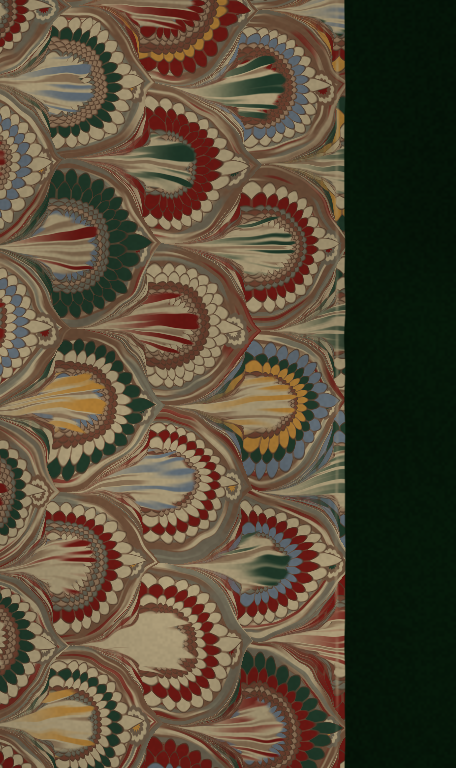
A Shadertoy shader for this pattern:

```glsl
const vec3 CREAM = vec3(0.64, 0.58, 0.45);
const vec3 TAN = vec3(0.53, 0.43, 0.33);
const vec3 BROWN = vec3(0.40, 0.29, 0.21);
const vec3 GREY = vec3(0.38, 0.37, 0.31);
const vec3 RED = vec3(0.40, 0.09, 0.07);
const vec3 BLUE = vec3(0.36, 0.40, 0.43);
const vec3 GREEN = vec3(0.12, 0.21, 0.15);
const vec3 OCHRE = vec3(0.64, 0.46, 0.20);
const vec3 CLOTH = vec3(0.02, 0.08, 0.03);
const float ROW_PITCH = 0.208;   // fraction of canvas height
const float COLUMN_STEP = 0.6;   // in row pitches
const vec2 FIRST_FAN = vec2(0.41, 0.27);

float hash(vec2 p) {
    return fract(sin(dot(p, vec2(127.1, 311.7))) * 43758.5);
}

float noise(vec2 p) {
    vec2 i = floor(p), f = fract(p);
    f = f * f * (3.0 - 2.0 * f);
    return mix(mix(hash(i), hash(i + vec2(1, 0)), f.x),
               mix(hash(i + vec2(0, 1)), hash(i + 1.0), f.x), f.y);
}

float below(float value, float limit, float soft) {
    return 1.0 - smoothstep(limit - soft, limit + soft, value);
}

// Half width of a fan, pinched between its left neighbours
float halfWidth(float x) {
    float u = x + COLUMN_STEP;
    return max(0.5 - sqrt(max(0.25 - u * u, 0.0)), 0.004);
}

// 0 on the spine, 1 on the pointed outline
float fanLevel(vec2 q) {
    if (q.x < 0.0) return abs(q.y) / halfWidth(q.x);
    float r = 2.0 * length(q);
    return r - 0.2 * exp(-7.0 * abs(atan(q.y, q.x + 1e-5))) * smoothstep(0.6, 1.0, r);
}

vec2 fanCenter(float column, float y) {
    float shift = FIRST_FAN.y + 0.5 * mod(column, 2.0);
    return vec2(FIRST_FAN.x + COLUMN_STEP * column, floor(y - shift + 0.5) + shift);
}

vec3 accentColor(float pick) {
    if (pick < 0.40) return RED;
    if (pick < 0.62) return BLUE;
    if (pick < 0.82) return GREEN;
    return pick < 0.92 ? CREAM : OCHRE;
}

vec3 mutedColor(float pick) {
    return pick < 0.4 ? TAN : pick < 0.7 ? GREY : mix(BROWN, RED, 0.25);
}

// Combed lines that follow the outline
vec3 veins(float level, float arc, vec2 seed, float soft) {
    float line = noise(vec2(level * 30.0, arc * 1.3) + seed * 17.0);
    float tint = noise(vec2(level * 22.0, arc * 1.1) + seed * 31.0);
    vec3 color = mix(BROWN, CREAM, smoothstep(0.4, 0.85, line));
    color = mix(color, GREY, 0.8 * smoothstep(0.55, 0.75, tint));
    color = mix(color, RED, 0.7 * below(tint, 0.22, 0.08));
    return mix(color, mix(BROWN, TAN, 0.6), smoothstep(0.03, 0.15, soft));
}

// Concentric rows of beads, painted from the outside in
vec3 beadRings(vec3 color, float level, float arc, vec2 seed, float soft, float reach) {
    float edge = 0.76 + 0.1 * hash(seed);
    int shift = int(2.0 * hash(seed + 3.3));
    for (int k = 0; k < 11; k++) {
        float pick = hash(seed + float(k) * vec2(1.7, 0.3));
        bool isFine = (k + shift) % 7 > 2;
        float width = isFine ? 0.048 : 0.09 + 0.06 * pick;
        float wave = abs(cos((isFine ? 20.0 : 15.0) * arc + 1.57 * float(k)));
        float rim = edge + 0.6 * width * (wave - 0.6);
        vec3 bead = isFine ? mutedColor(pick)
                  : k % 2 == 0 && pick < 0.7 ? CREAM : accentColor(hash(seed + pick));
        vec3 ink = mix(BROWN * 0.75, bead, smoothstep(0.0, 0.03, rim - level));
        ink = mix(ink, BROWN, 0.65 * below(wave, 0.22, 0.15));
        color = mix(color, ink, reach * below(level, rim, soft));
        edge -= width;
    }
    return color;
}

// Feathered streaks spreading from the neck
vec3 plume(vec3 color, vec2 q, float level, vec2 seed, float soft) {
    float angle = atan(q.y, q.x + 0.65);
    float streak = noise(vec2(angle * 26.0, q.x * 2.0) + seed * 13.0);
    vec3 ink = mix(CREAM, accentColor(hash(seed + 8.1)), smoothstep(0.45, 0.7, streak) * smoothstep(-0.45, 0.1, q.x));
    ink = mix(ink, BROWN, 0.6 * below(streak, 0.25, 0.1));
    return mix(color, ink, below(level, 0.26 + 0.2 * streak, soft + 0.02));
}

// Small curl at the tip of a fan
vec3 tipCurl(vec3 color, vec2 q, vec2 seed, float soft) {
    vec2 d = (q - vec2(0.44, -0.02)) * vec2(1.0, 0.8);
    float wave = abs(cos(6.0 * atan(d.y, d.x)));
    for (int k = 0; k < 4; k++) {
        float radius = 0.08 - 0.02 * float(k) + 0.008 * wave;
        vec3 ink = k % 2 == 0 ? mix(BROWN, GREY, hash(seed + 5.0)) : k == 1 ? CREAM : accentColor(hash(seed + 6.0));
        color = mix(color, ink, below(length(d), radius, soft));
    }
    return color;
}

vec3 marbledPaper(vec2 s, float pixel) {
    s += 0.10 * (vec2(noise(s * 2.3), noise(s * 2.3 + 40.0)) - 0.5);
    s += 0.025 * (vec2(noise(s * 9.0), noise(s * 9.0 + 20.0)) - 0.5);
    float column = floor((s.x - FIRST_FAN.x) / COLUMN_STEP);
    vec2 center = fanCenter(column, s.y);
    if (fanLevel(s - center) > 1.0) center = fanCenter(column + 1.0, s.y);
    vec2 q = s - center;
    vec2 seed = floor(center * 10.0 + 0.5) * 0.37;
    float level = fanLevel(q);
    float arc = q.x > 0.0 ? atan(q.y, q.x) : (q.y < 0.0 ? -1.0 : 1.0) * (1.5708 - 2.0 * q.x);
    float soft = pixel / halfWidth(q.x);
    vec3 color = veins(level, arc, seed, soft);
    color = tipCurl(color, q, seed, pixel);
    color = beadRings(color, level, arc, seed, soft, mix(0.2, 1.0, smoothstep(-0.32, -0.08, q.x)));
    return plume(color, q, level, seed, soft);
}

void mainImage(out vec4 fragColor, in vec2 fragCoord) {
    vec2 p = fragCoord / iResolution.y;
    float pixel = 1.0 / iResolution.y;
    vec3 paper = marbledPaper(p / ROW_PITCH, 0.7 * pixel / ROW_PITCH);
    paper *= 0.9 + 0.16 * noise(p * 9.0) + 0.06 * (noise(p * 300.0) - 0.5);
    // Worn crease beside the cloth
    float crease = below(abs(p.x - 0.437 - 0.003 * noise(p * 12.0)), 0.002, 0.002);
    paper = mix(paper, CREAM, 0.6 * crease * noise(p * vec2(20.0, 45.0)));
    // Cloth border
    vec3 cloth = CLOTH * (0.75 + 0.3 * noise(p * 260.0) + 0.25 * noise(p * 7.0));
    float border = smoothstep(-pixel, pixel, p.x - 0.448 - 0.002 * noise(p * 25.0));
    fragColor = vec4(mix(paper, cloth, border), 1.0);
}
```
